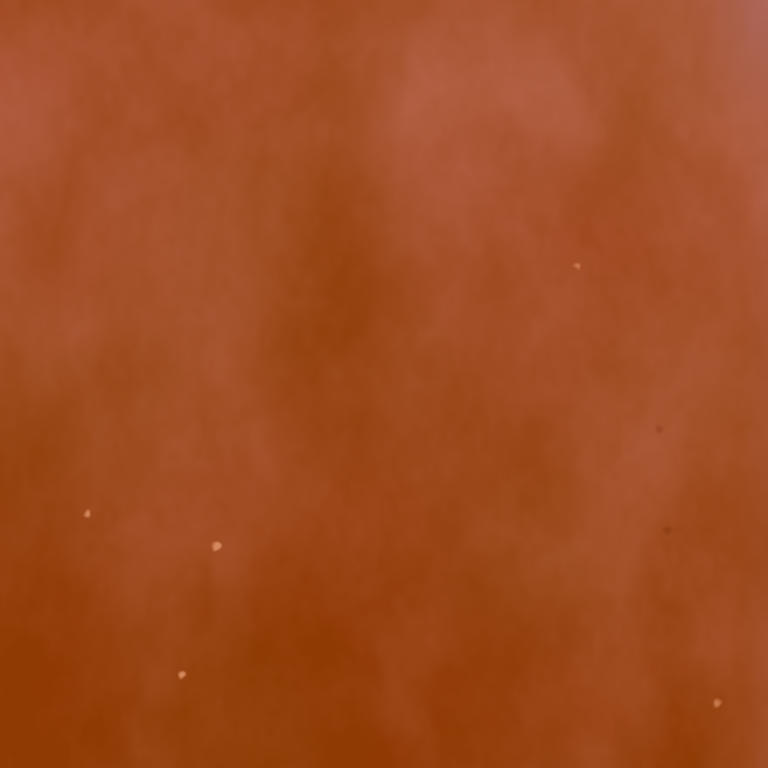
A three.js fragment shader for this texture:

```glsl
varying vec2 vUv;

const vec3 DEEP_RUST   = vec3(0.562, 0.230, 0.012);
const vec3 PALE_CLAY   = vec3(0.698, 0.372, 0.265);
const vec3 LILAC_HAZE  = vec3(0.690, 0.430, 0.430);
const vec3 SPECK_LIGHT = vec3(0.860, 0.560, 0.400);
const vec3 SPECK_DARK  = vec3(0.480, 0.190, 0.050);

const float BASE_TONE     = 0.02;
const vec2  TONE_SLOPE    = vec2(0.20, 0.66);  // paler to the right and up
const float BLOTCH_SCALE  = 5.0;
const float BLOTCH_AMOUNT = 0.56;
const int   BLOTCH_LAYERS = 5;
const float LAYER_FADE    = 0.56;
const vec2  STRETCH       = vec2(1.15, 0.85);  // blotches slightly upright
const float WARP          = 0.035;
const float RED_SHIFT     = 0.030;
const vec2  GRAIN_SCALE   = vec2(110.0, 75.0);
const float GRAIN_AMOUNT  = 0.075;
const float SPECK_CELLS   = 5.0;
const float SPECK_SHARE   = 0.26;
const float SPECK_RADIUS  = 0.0046;
const float SPECK_SOFT    = 0.0030;

vec3 hash3(vec2 p) {
  vec3 q = vec3(dot(p, vec2(127.1, 311.7)),
                dot(p, vec2(269.5, 183.3)),
                dot(p, vec2(419.2, 371.9)));
  return fract(sin(q) * 43758.545);
}

// Smooth cellular noise: random cell values blended by distance, centred on 0
float softCells(vec2 p) {
  vec2 cell = floor(p);
  vec2 local = fract(p);
  float sum = 0.0;
  float weights = 0.0;
  for (int y = -1; y <= 1; y++) {
    for (int x = -1; x <= 1; x++) {
      vec2 offset = vec2(float(x), float(y));
      vec3 rnd = hash3(cell + offset);
      vec2 d = offset + 0.25 + 0.5 * rnd.xy - local;
      float w = max(0.0, 1.0 - dot(d, d) / 1.5625);
      w *= w * w;
      sum += w * rnd.z;
      weights += w;
    }
  }
  return sum / weights - 0.5;
}

// Layers of turned and shrinking blotches
float clouds(vec2 p) {
  mat2 turn = mat2(0.87, 0.49, -0.49, 0.87);
  float sum = 0.0;
  float amount = 1.0;
  for (int i = 0; i < BLOTCH_LAYERS; i++) {
    sum += amount * softCells(p);
    p = turn * p * 2.0 + 17.3;
    amount *= LAYER_FADE;
  }
  return sum;
}

// x: pale specks, y: dark specks
vec2 specks(vec2 uv) {
  vec2 cell = floor(uv * SPECK_CELLS);
  vec3 place = hash3(cell + 41.0);
  vec3 kind = hash3(cell + 83.0);
  vec2 centre = (cell + 0.15 + 0.7 * place.xy) / SPECK_CELLS;
  vec2 d = uv - centre;
  d += 0.004 * vec2(softCells(uv * 160.0), softCells(uv * 160.0 + 9.0));
  float radius = SPECK_RADIUS * mix(0.6, 1.15, kind.x);
  float spot = 1.0 - smoothstep(radius - SPECK_SOFT, radius + SPECK_SOFT, length(d));
  spot *= step(place.z, SPECK_SHARE) * mix(0.55, 0.95, kind.y);
  float dark = step(0.88, kind.z);
  return spot * vec2(1.0 - dark, dark);
}

void main() {
  // Cloudy tone over a broad slope
  vec2 bend = vec2(softCells(vUv * 6.0 + 31.0), softCells(vUv * 6.0 + 57.0));
  vec2 p = (vUv + WARP * bend) * STRETCH;
  float tone = BASE_TONE + dot(TONE_SLOPE, vUv);
  tone += BLOTCH_AMOUNT * clouds(p * BLOTCH_SCALE + 23.0);
  tone += GRAIN_AMOUNT * softCells(vUv * GRAIN_SCALE);
  vec3 color = mix(DEEP_RUST, PALE_CLAY, clamp(tone, 0.0, 1.05));

  // Redder and browner areas
  float red = softCells(vUv * 5.0 + 73.0);
  color += RED_SHIFT * red * vec3(0.5, -0.5, 0.1);

  // Pale haze at the right edge and upper right corner
  float edge = 0.12 * smoothstep(0.96, 1.0, vUv.x);
  float corner = 0.6 * (1.0 - smoothstep(0.0, 0.20, length((1.0 - vUv) * vec2(1.8, 0.9))));
  color = mix(color, LILAC_HAZE, max(edge, corner));

  vec2 spot = specks(vUv);
  color = mix(color, SPECK_LIGHT, spot.x);
  color = mix(color, SPECK_DARK, 0.5 * spot.y);

  gl_FragColor = vec4(color, 1.0);
}
```
